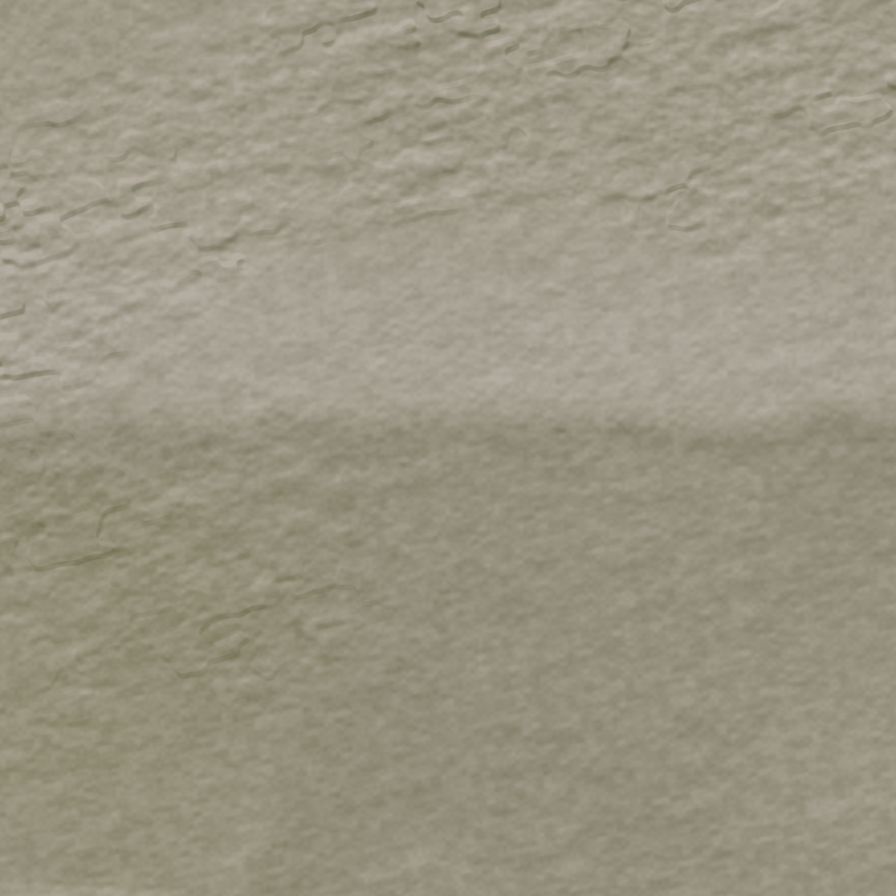
Give the GLSL for this texture, as a WebGL 1 fragment shader.

```glsl
precision highp float;
// Weathered grey-beige stone: a pale chipped upper face over a darker olive lower face.
// A noise height field is lit from above; masks set where it is rough, and clusters of
// small raised flakes cast short dark cracks under their edges.
uniform vec2 u_resolution;

float hash(vec2 p) {
  return fract(sin(dot(p, vec2(127.1, 311.7))) * 43758.5453);
}

float noise(vec2 p) {
  vec2 i = floor(p), f = fract(p);
  f = f * f * f * (f * (f * 6.0 - 15.0) + 10.0);
  return mix(mix(hash(i), hash(i + vec2(1.0, 0.0)), f.x),
             mix(hash(i + vec2(0.0, 1.0)), hash(i + 1.0), f.x), f.y);
}

float fbm(vec2 p) {
  float sum = 0.0, amp = 0.5;
  for (int i = 0; i < 4; i++) {
    sum += amp * noise(p);
    p = mat2(0.96, 0.28, -0.28, 0.96) * p * 1.9 + 17.3;
    amp *= 0.5;
  }
  return sum;
}

// Tilts the grain so that features rise to the right
vec2 tilt(vec2 p) {
  return mat2(0.97, -0.22, 0.22, 0.97) * p;
}

float height(vec2 p) {
  return fbm(tilt(p) * vec2(24.0, 42.0));
}

// Small flakes with sharp, ragged edges
float flakes(vec2 p) {
  vec2 q = tilt(p);
  float n = 0.65 * noise(q * vec2(23.0, 42.0) + 4.0) + 0.35 * noise(q * vec2(55.0, 85.0) + 21.0);
  return smoothstep(0.47, 0.57, n);
}

float band(float x, float center, float width) {
  float d = (x - center) / width;
  return exp(-d * d);
}

// Share of chipped surface at each place
float roughness(vec2 p) {
  vec2 q = p + 0.12 * (vec2(fbm(p * 5.0), fbm(p * 5.0 + 40.0)) - 0.47);
  float start = mix(0.52, 0.72, smoothstep(0.0, 0.45, q.x));
  float upper = smoothstep(start - 0.02, start + 0.06, q.y);
  upper *= 1.0 - 0.9 * smoothstep(-0.03, 0.06, q.y - 0.82 - 0.6 * q.x);
  float lower = (1.0 - smoothstep(0.25, 0.6, q.x)) * smoothstep(0.12, 0.34, q.y);
  lower *= 1.0 - smoothstep(0.49, 0.54, q.y);
  return clamp(upper + 0.6 * lower, 0.0, 1.0);
}

// Broad light and dark of the two faces
float faceTone(vec2 p) {
  float edge = 0.53 + 0.03 * (fbm(p * vec2(12.0, 5.0)) - 0.47);
  float upper = smoothstep(edge - 0.02, edge + 0.025, p.y);
  float tone = mix(-0.55, 0.45, upper);
  tone += 0.6 * upper * band(p.y, 0.63, 0.12);
  tone -= 0.35 * smoothstep(-0.05, 0.1, p.y - 0.82 - 0.6 * p.x);
  // Shadow under the ledge
  tone -= 0.4 * band(p.y, edge - 0.018, 0.018) * smoothstep(0.15, 0.45, p.x);
  // Pale slanted patch and strip at the foot
  float slant = p.x - 0.26 - 0.45 * p.y;
  float foot = 1.0 - smoothstep(0.06, 0.2, p.y);
  tone += 0.5 * foot * (1.0 - smoothstep(-0.01, 0.02, slant)) * smoothstep(-0.15, 0.0, slant);
  tone -= 0.25 * foot * band(slant, 0.06, 0.07);
  tone += 0.9 * (1.0 - smoothstep(0.012, 0.02, p.y + 0.05 * p.x)) * (1.0 - smoothstep(0.14, 0.22, p.x));
  tone += 0.35 * smoothstep(0.6, 1.0, p.x) * (1.0 - smoothstep(0.1, 0.35, p.y));
  return tone + 0.8 * (fbm(p * vec2(4.0, 7.0) + 60.0) - 0.47);
}

void main() {
  vec2 p = gl_FragCoord.xy / u_resolution;
  float rough = roughness(p);
  float tone = faceTone(p) + 0.12;

  // Relief lit from above
  float relief = height(p) - height(p + vec2(-0.002, 0.006));
  tone += clamp(relief * mix(2.0, 5.5, rough), -1.3, 1.1);

  // Clustered flakes: pale upper edges, darker cracks below
  float cluster = smoothstep(0.4, 0.62, fbm(tilt(p) * vec2(7.0, 14.0) + 31.0));
  float lip = flakes(p) - flakes(p + vec2(-0.002, 0.006));
  float depth = (0.04 + 0.96 * rough) * (0.25 + 0.95 * cluster);
  tone += depth * (0.85 * max(lip, 0.0) + 1.75 * min(lip, 0.0));

  // Broken ledge crack
  float ledgeLine = 0.517 + 0.016 * (noise(vec2(p.x * 45.0, 2.0)) - 0.5);
  float ledgeGap = smoothstep(0.25, 0.5, noise(p * vec2(40.0, 8.0)));
  tone -= 1.5 * ledgeGap * band(p.y, ledgeLine, 0.0045) * band(p.x, 0.64, 0.08);

  // Soft fine grain
  tone += 1.15 * (noise(tilt(p) * vec2(90.0, 150.0)) - 0.5);
  tone += 0.55 * (noise(p * 220.0 + 7.0) - 0.5);

  vec3 stone = vec3(0.60, 0.58, 0.51) + clamp(tone, -2.8, 2.2) * vec3(0.05, 0.046, 0.056);

  // Faint olive stain at the lower left, cooler grey on the pale band
  float olive = (1.0 - smoothstep(0.1, 0.6, p.x)) * (1.0 - smoothstep(0.42, 0.54, p.y));
  olive *= 0.5 + fbm(p * 6.0 + 80.0);
  stone += olive * vec3(-0.002, 0.0, -0.016);
  stone += band(p.y, 0.63, 0.1) * vec3(-0.005, 0.0, 0.004);
  gl_FragColor = vec4(stone, 1.0);
}
```
